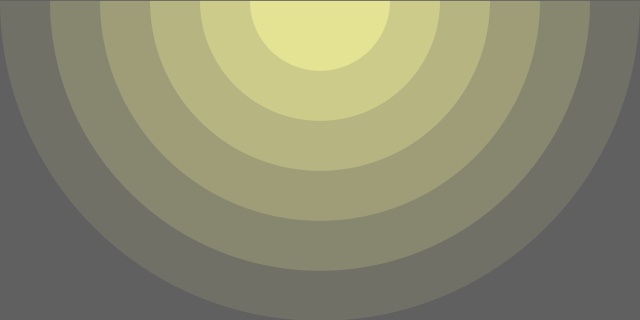
This background is drawn by a Shadertoy shader. Its source:

```glsl
void mainImage(out vec4 fragColor, in vec2 fragCoord) {
    // Canvas height is one unit; the rings share a centre just under the top edge
    float pixel = 1.0 / iResolution.y;
    vec2 center = vec2(0.5 * iResolution.x * pixel, 0.9974);
    vec2 p = fragCoord * pixel - center;
    float radius = length(p);

    vec3 backdrop = vec3(0.376, 0.376, 0.376);
    vec3 outerGlow = vec3(0.438, 0.438, 0.4);
    vec3 innerGlow = vec3(0.896, 0.886, 0.578);

    // Stack discs from the largest to the smallest
    vec3 color = backdrop;
    for (int i = 0; i < 6; i++) {
        float step01 = float(i) / 5.0;
        float edge = radius - mix(1.0, 0.21875, step01);
        float disc = clamp(0.5 - edge / pixel, 0.0, 1.0);
        color = mix(color, mix(outerGlow, innerGlow, step01), disc);
    }

    // Thin strip of backdrop above the flat side of the discs
    color = mix(color, backdrop, clamp(0.5 + p.y / pixel, 0.0, 1.0));

    fragColor = vec4(color, 1.0);
}
```
